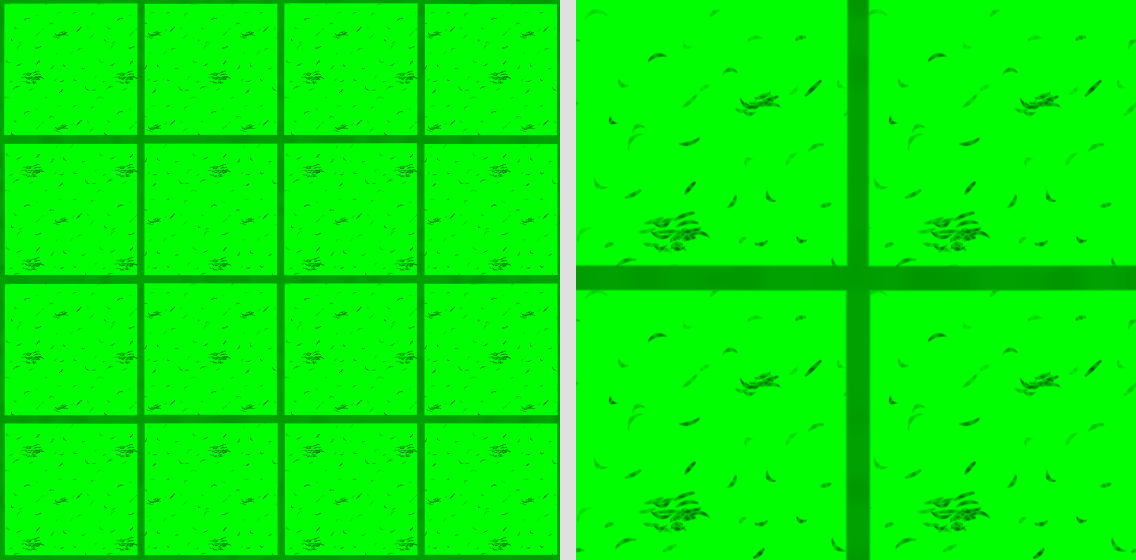
Left, the full canvas; right, a detail of the centre.
This pattern is drawn by a three.js fragment shader. Its source:

```glsl
// Four by four bright green square tiles with darker green grout between them.
// Tiles are slightly uneven boxes; the wear is a patch of fine hashed scratches,
// some loose and some in two clusters, that wraps six times across and up.
varying vec2 vUv;

const float TILES = 4.0;
const float PATCHES = 6.0;
const int LOOSE = 40;
const int CLUSTERED = 24;
const float SOFT = 0.001; // edge smoothing in canvas units

const vec3 TILE_COLOR = vec3(0.0, 1.0, 0.0);
const vec3 SCRATCH_COLOR = vec3(0.0, 0.22, 0.0);
const vec3 GROUT_LIGHT = vec3(0.0, 0.63, 0.0);
const vec3 GROUT_DARK = vec3(0.0, 0.59, 0.0);

float hash(vec2 p) {
  return fract(sin(dot(p, vec2(127.1, 311.7))) * 43758.5453);
}

vec2 hash2(vec2 p) {
  return vec2(hash(p), hash(p + 19.7));
}

// Value noise that wraps after a whole number of lattice cells.
float wrapNoise(vec2 p, float period) {
  vec2 i = floor(p);
  vec2 f = fract(p);
  f = f * f * (3.0 - 2.0 * f);
  vec2 a = mod(i, period);
  vec2 b = mod(i + 1.0, period);
  return mix(mix(hash(a), hash(vec2(b.x, a.y)), f.x),
             mix(hash(vec2(a.x, b.y)), hash(b), f.x), f.y);
}

// Coverage of one tapered, slightly bent scratch; p and center are in a wrapping patch.
float scratch(vec2 p, vec2 center, float angle, float halfLength, float bend) {
  vec2 d = p - center;
  d -= floor(d + 0.5);
  float c = cos(angle);
  float s = sin(angle);
  d = vec2(c * d.x + s * d.y, c * d.y - s * d.x);
  float t = d.x / halfLength;
  float across = abs(d.y + bend * halfLength * (t * t - 0.3));
  float beyond = max(abs(d.x) - halfLength, 0.0);
  float width = 0.003 * (1.0 - min(t * t, 1.0));
  float soft = SOFT * PATCHES;
  float broken = 0.75 + 0.25 * sin(t * 5.0 + center.x * 40.0);
  return broken * (1.0 - smoothstep(0.0, soft + 0.002, length(vec2(across, beyond)) - width));
}

// Single scratches spread evenly, most of them rising to the right.
float looseScratches(vec2 p) {
  float ink = 0.0;
  for (int i = 0; i < LOOSE; i++) {
    float n = float(i);
    vec2 r = hash2(vec2(n, 3.0));
    vec2 q = hash2(vec2(n, 8.0));
    vec2 center = fract(n * vec2(0.7549, 0.5698) + 0.12 * r);
    float angle = q.x < 0.24 ? -0.3 - 0.7 * r.x : 0.1 + 0.9 * r.x;
    float halfLength = mix(0.012, 0.037, r.y);
    float strength = mix(0.2, 0.9, q.y * q.y);
    ink = max(ink, strength * scratch(p, center, angle, halfLength, q.x - 0.5));
  }
  return ink;
}

// Nearly level scratches crowded around a point.
float scratchCluster(vec2 p, vec2 middle, vec2 spread, float share, float seed) {
  float ink = 0.0;
  for (int i = 0; i < CLUSTERED; i++) {
    float n = float(i);
    if (n >= share * float(CLUSTERED)) break;
    vec2 r = hash2(vec2(n, seed));
    vec2 q = hash2(vec2(n, seed + 5.0));
    vec2 center = middle + spread * (r + q.yx - 1.0);
    float angle = mix(-0.1, 0.4, q.x);
    float halfLength = mix(0.014, 0.036, r.y);
    float strength = mix(0.3, 0.85, q.y);
    ink = max(ink, strength * scratch(p, center, angle, halfLength, r.x - 0.5));
  }
  return ink;
}

// Coverage of the tile in a unit cell, its sides moved a little from cell to cell.
float tileMask(vec2 p, vec2 cell) {
  vec2 low = vec2(0.033, 0.036) + 0.005 * (hash2(cell + 2.0) - 0.5);
  vec2 high = vec2(0.980, 0.973) + 0.006 * (hash2(cell + 7.0) - 0.5);
  vec2 skew = 0.004 * (hash2(cell + 11.0) - 0.5) * (p.yx - 0.5);
  vec2 inside = min(p + skew - low, high - p - skew);
  float soft = SOFT * TILES;
  return smoothstep(-soft, soft, min(inside.x, inside.y));
}

void main() {
  // Scratched tile surface
  vec2 patchPos = fract(vUv * PATCHES);
  float ink = looseScratches(patchPos);
  ink = max(ink, scratchCluster(patchPos, vec2(0.34, 0.16), vec2(0.16, 0.08), 1.0, 31.0));
  ink = max(ink, scratchCluster(patchPos, vec2(0.68, 0.635), vec2(0.13, 0.05), 0.4, 47.0));
  vec3 surface = mix(TILE_COLOR, SCRATCH_COLOR, ink);

  // Softly mottled grout
  float mottle = wrapNoise(vUv * 48.0, 48.0);
  vec3 grout = mix(GROUT_LIGHT, GROUT_DARK, smoothstep(0.35, 0.9, mottle));

  vec2 grid = vUv * TILES;
  float tile = tileMask(fract(grid), mod(floor(grid), TILES));
  gl_FragColor = vec4(mix(grout, surface, tile), 1.0);
}
```
